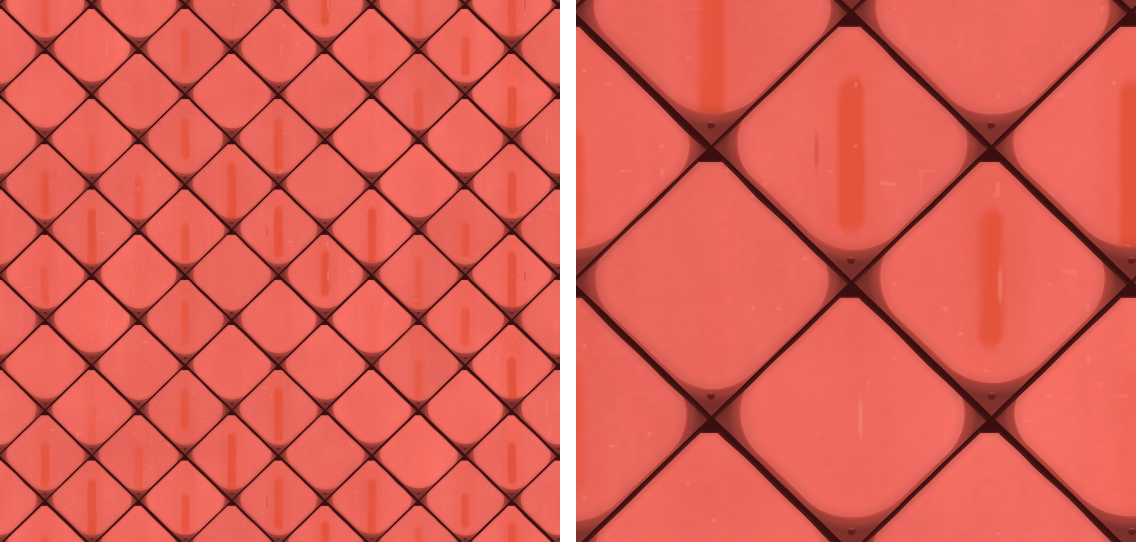
Left, the full canvas; right, a detail of the centre.
Reproduce this texture procedurally as a WebGL 1 fragment shader.

```glsl
precision highp float;
// Painted metal diamond shingles: a 6 by 6 lattice with a half-step second set.
// Diagonal coordinates give each shingle a unit square; rounded-corner distances
// shape its face, rim and shadow, and wrapped hashes add rust streaks and wear.
uniform vec2 u_resolution;

const vec2 REPEATS = vec2(6.0, 6.0);
const vec2 WEAR_PERIOD = vec2(12.0, 6.0);     // in half steps, divides the lattice
const vec2 TIP_OFFSET = vec2(-0.016, -0.036);
const vec2 RIM_WIDTH = vec2(0.024, 0.014);    // lower left, lower right
const vec2 SHADOW_WIDTH = vec2(0.035, 0.021); // upper right, upper left
const float TIP_SHADOW = 0.125;
const float TIP_RADIUS = 0.34;
const float SIDE_RADIUS = 0.27;
const float NAIL_HEIGHT = 0.075;
const float NAIL_RADIUS = 0.014;

const vec3 FACE = vec3(0.935, 0.412, 0.372);
const vec3 RUST = vec3(0.895, 0.325, 0.235);
const vec3 PALE = vec3(0.97, 0.55, 0.50);
const vec3 LIP = vec3(0.76, 0.28, 0.24);
const vec3 RIM = vec3(0.63, 0.25, 0.22);
const vec3 RIM_DEEP = vec3(0.49, 0.19, 0.17);
const vec3 SHADOW_EDGE = vec3(0.33, 0.10, 0.09);
const vec3 SHADOW = vec3(0.23, 0.06, 0.06);

float hash(vec2 p) {
  vec3 q = fract(vec3(p.xyx) * vec3(0.1031, 0.1030, 0.0973));
  q += dot(q, q.yzx + 33.33);
  return fract((q.x + q.y) * q.z);
}

// Value noise repeating after a whole number of cells.
float wrapNoise(vec2 uv, vec2 cells) {
  vec2 p = uv * cells;
  vec2 i = floor(p);
  vec2 f = fract(p);
  f = f * f * (3.0 - 2.0 * f);
  vec2 lo = mod(i, cells) + cells;
  vec2 hi = mod(i + 1.0, cells) + cells;
  return mix(mix(hash(lo), hash(vec2(hi.x, lo.y)), f.x),
             mix(hash(vec2(lo.x, hi.y)), hash(hi), f.x), f.y);
}

// Inner distance to a rounded corner, from the distances to its two sides.
float roundedCorner(vec2 sides, float radius) {
  return radius - length(max(radius - sides, 0.0));
}

// Vertical mark with tapered ends: 1 on its axis, 0 outside.
float verticalMark(vec2 p, float bottom, float top, float halfWidth) {
  float ends = smoothstep(bottom, bottom + 0.08, p.y) * (1.0 - smoothstep(top - 0.09, top, p.y));
  return ends * (1.0 - smoothstep(0.35, 1.0, abs(p.x) / (halfWidth * (0.4 + 0.6 * ends))));
}

void main() {
  vec2 uv = gl_FragCoord.xy / u_resolution;
  float aa = max(length(REPEATS / u_resolution), 0.004);
  float wobble = wrapNoise(uv, vec2(48.0)) - 0.5;

  // Shingle cell: side = 0 on the lower edges, 1 on the upper ones.
  vec2 q = uv * REPEATS - TIP_OFFSET;
  vec2 diagonal = vec2(q.x + q.y, q.y - q.x);
  vec2 cell = floor(diagonal);
  vec2 side = fract(diagonal);
  vec2 local = 0.5 * vec2(side.x - side.y, side.x + side.y);
  vec2 id = mod(vec2(cell.x - cell.y, cell.x + cell.y), WEAR_PERIOD) + 3.0;
  float tone = hash(id);
  float rustiness = hash(id + 17.0);
  float shape = hash(id + 41.0);
  float wear = hash(id + 73.0);

  // Painted face: uneven tone, broad clouds, faint runs and grain.
  float clouds = wrapNoise(uv, vec2(14.0, 12.0)) + 0.5 * wrapNoise(uv, vec2(36.0, 30.0)) - 0.75;
  float runs = wrapNoise(uv, vec2(110.0, 14.0)) - 0.5;
  float grain = wrapNoise(uv, vec2(240.0)) - 0.5;
  vec3 color = FACE * (1.0 + 0.045 * (tone - 0.5) + 0.035 * clouds + 0.02 * runs + 0.02 * grain);
  color.gb += 0.018 * clouds;

  // Rust streak down the middle, with a wide faint halo.
  float streakTop = mix(0.58, 0.84, shape);
  float streakBottom = mix(0.02, 0.28, wear);
  vec2 bent = local + vec2(0.012 * wobble, 0.0);
  float streak = verticalMark(bent, streakBottom, streakTop, 0.065);
  float halo = verticalMark(bent, 0.0, 0.95, 0.17);
  float rust = streak * smoothstep(0.1, 0.9, rustiness) * (0.85 + 0.6 * runs) + 0.22 * halo * rustiness;
  color = mix(color, RUST, clamp(rust, 0.0, 1.0));

  // Sparse scratches and pale chips.
  vec2 scratchAt = local - vec2(0.35 * (tone - 0.5), 0.0);
  float scratch = verticalMark(scratchAt, 0.38, 0.38 + 0.25 * shape, 0.012);
  color = mix(color, wear > 0.5 ? PALE : LIP, 0.45 * scratch * step(0.8, shape));
  color = mix(color, PALE, 0.4 * smoothstep(0.93, 0.99, wrapNoise(uv, vec2(130.0))));

  // Folded rim around the rounded face, darkest toward the corners.
  vec2 low = side - RIM_WIDTH * (0.7 + 0.6 * shape) - 0.008 * wobble;
  vec2 high = 1.0 - side;
  float sideRadius = SIDE_RADIUS * (0.8 + 0.4 * wear);
  float face = roundedCorner(low, TIP_RADIUS * (0.88 + 0.24 * tone));
  face = min(face, roundedCorner(vec2(low.x, high.y), sideRadius));
  face = min(face, roundedCorner(vec2(high.x, low.y), sideRadius));
  vec3 rim = mix(LIP, RIM, smoothstep(0.0, 0.018, -face));
  rim = mix(rim, RIM_DEEP, smoothstep(0.018, 0.075, -face)) * (1.0 + 0.14 * wobble);
  color *= 1.0 - 0.07 * (1.0 - smoothstep(0.0, 0.06, face));
  color = mix(rim, color, smoothstep(-0.5 * aa, 0.7 * aa, face));

  // Nail above the tip, lit from above.
  vec2 nail = local - vec2(0.004 * (tone - 0.5), NAIL_HEIGHT);
  float nailMask = 1.0 - smoothstep(-0.4 * aa, 0.4 * aa, length(nail) - NAIL_RADIUS);
  color = mix(color, mix(SHADOW_EDGE, LIP, smoothstep(0.0, NAIL_RADIUS, nail.y)), 0.8 * nailMask);

  // Shadow cast by the two shingles above, with a notch below their tip.
  vec2 gap = high - SHADOW_WIDTH * (0.8 + 0.4 * tone + 0.3 * wobble);
  float lit = min(min(gap.x, gap.y), high.x + high.y - TIP_SHADOW);
  vec3 shadow = mix(SHADOW_EDGE, SHADOW, smoothstep(0.0, 0.02, -lit));
  color *= 1.0 - 0.08 * (1.0 - smoothstep(0.0, 0.04, lit));
  color = mix(shadow, color, smoothstep(-0.5 * aa, 0.5 * aa, lit));
  color = mix(SHADOW, color, smoothstep(0.0, 0.6 * aa, min(side.x, side.y)));

  gl_FragColor = vec4(color, 1.0);
}
```
